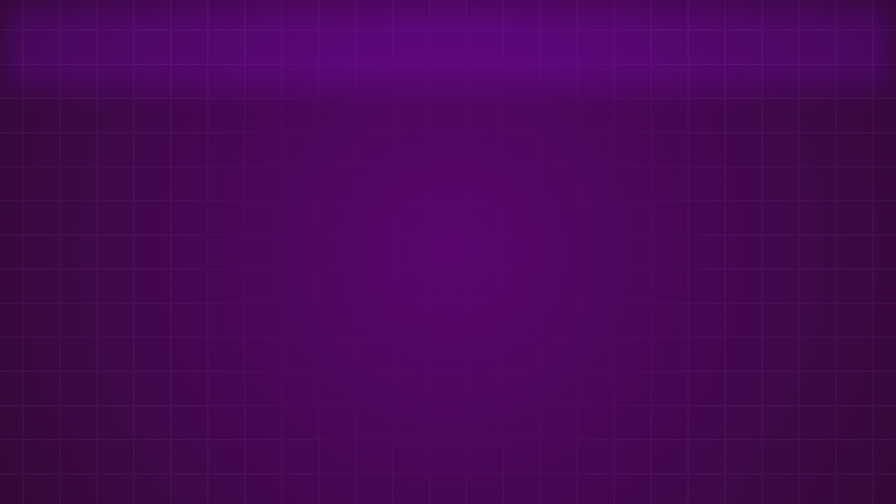
Reproduce this background procedurally as a WebGL 1 fragment shader.

```glsl
precision highp float;

uniform vec2 u_resolution;

#define GLOW_COLOR vec3(0.350, 0.024, 0.432)
#define EDGE_COLOR vec3(0.208, 0.032, 0.222)
#define BAND_LIGHT vec3(0.066, 0.000, 0.128)
#define GRID_LIGHT vec3(0.036, 0.034, 0.050)
#define GLOW_CENTER vec2(0.006, 0.003)
#define CELL_SIZE vec2(0.0733, 0.0677)
#define LINE_HALF_WIDTH 0.0012
#define BAND_CENTER 0.408
#define BAND_HALF_HEIGHT 0.083

// Soft strip of light, tapering at its ends and edges
float bandLight(vec2 p, float halfWidth) {
  float d = abs(p.y - BAND_CENTER);
  float strip = 1.0 - smoothstep(BAND_HALF_HEIGHT - 0.055, BAND_HALF_HEIGHT + 0.052, d);
  float ends = smoothstep(-0.035, 0.06, halfWidth - abs(p.x));
  return strip * ends;
}

// Antialiased grid whose cells are centered on the origin
float gridLines(vec2 p, float pixel) {
  vec2 toLine = (0.5 - abs(fract(p / CELL_SIZE + 0.5) - 0.5)) * CELL_SIZE;
  vec2 coverage = clamp((LINE_HALF_WIDTH - toLine) / pixel + 0.5, 0.0, 1.0);
  return max(coverage.x, coverage.y);
}

void main() {
  float pixel = 1.0 / u_resolution.y;
  vec2 p = (gl_FragCoord.xy - 0.5 * u_resolution) * pixel;
  float halfWidth = 0.5 * u_resolution.x * pixel;

  // Central radial glow
  float radius = length(p - GLOW_CENTER);
  vec3 color = mix(GLOW_COLOR, EDGE_COLOR, clamp(radius, 0.0, 1.0));

  // Upper light band
  color += BAND_LIGHT * bandLight(p, halfWidth);

  // Grid, fading out toward the middle
  float gridFade = mix(0.10, 1.0, smoothstep(0.25, 0.65, radius));
  color += GRID_LIGHT * gridLines(p, pixel) * gridFade;

  gl_FragColor = vec4(color, 1.0);
}
```
